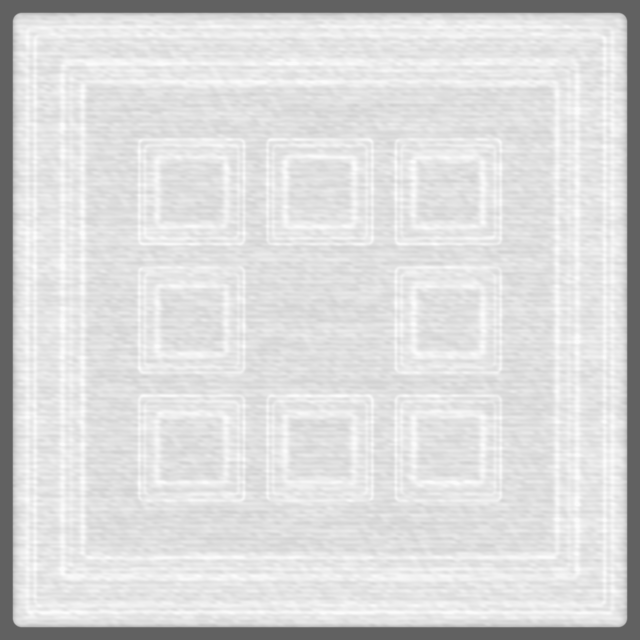
This pattern is drawn by a Shadertoy shader. Its source:

```glsl
// Pale woven panel with nested square frames and a ring of eight embossed tiles.

const float BACKDROP = 0.38;
const float CLOTH = 0.872;
const float PITCH = 0.2005;

float hash(vec2 p) {
    return fract(sin(dot(p, vec2(127.1, 311.7))) * 43758.5453);
}

float noise(vec2 p) {
    vec2 i = floor(p), f = fract(p);
    f = f * f * (3.0 - 2.0 * f);
    float low = mix(hash(i), hash(i + vec2(1.0, 0.0)), f.x);
    float high = mix(hash(i + vec2(0.0, 1.0)), hash(i + 1.0), f.x);
    return mix(low, high, f.y);
}

float roundBox(vec2 p, float halfSize, float radius) {
    vec2 q = abs(p) - halfSize + radius;
    return length(max(q, 0.0)) + min(max(q.x, q.y), 0.0) - radius;
}

// Soft bright line along the edge of a square
float ridge(vec2 p, float halfSize, float width) {
    float d = roundBox(p, halfSize, 0.008) / width;
    return exp(-d * d);
}

// Fine horizontal threads broken up by slanted flecks
float weave(vec2 p) {
    float wobble = noise(p * vec2(60.0, 90.0));
    float thread = sin(6.28318 * (p.y * 118.0 + 0.35 * wobble));
    float fleck = noise(p * vec2(105.0, 170.0) + vec2(p.y * 60.0, 0.0)) - 0.5;
    float row = noise(vec2(p.x * 7.0, p.y * 125.0)) - 0.5;
    return 0.012 * thread + 0.062 * fleck + 0.032 * row;
}

// Frames that run around the whole panel
float frames(vec2 p) {
    float light = 0.045 * ridge(p, 0.457, 0.004);
    light += 0.06 * ridge(p, 0.445, 0.0035);
    light += 0.065 * ridge(p, 0.402, 0.005);
    light += 0.03 * ridge(p, 0.389, 0.004);
    light += 0.07 * ridge(p, 0.370, 0.005);
    return light;
}

// Concentric rims of one tile
float tile(vec2 p) {
    float light = 0.06 * ridge(p, 0.082, 0.0028);
    light += 0.04 * ridge(p, 0.073, 0.003);
    light += 0.065 * ridge(p, 0.054, 0.006);
    float body = 1.0 - smoothstep(-0.003, 0.003, roundBox(p, 0.083, 0.006));
    float core = 1.0 - smoothstep(-0.006, 0.006, roundBox(p, 0.048, 0.004));
    return light + 0.016 * (body - core);
}

// Three by three grid with an empty centre
float tiles(vec2 p) {
    vec2 cell = clamp(floor(p / PITCH + 0.5), -1.0, 1.0);
    float occupied = step(0.5, max(abs(cell.x), abs(cell.y)));
    return occupied * tile(p - cell * PITCH);
}

void mainImage(out vec4 fragColor, in vec2 fragCoord) {
    float side = min(iResolution.x, iResolution.y);
    vec2 p = (fragCoord - 0.5 * iResolution.xy) / side;
    float pixel = 1.0 / side;

    // Cloth, brighter in the border zone
    float panel = roundBox(p, 0.480, 0.014);
    float border = smoothstep(-0.004, 0.004, roundBox(p, 0.370, 0.004));
    float shade = CLOTH + 0.022 * border + weave(p);
    shade += frames(p) + tiles(p);

    // Rolled edge
    shade += 0.025 * smoothstep(-0.035, -0.012, panel);
    shade -= 0.20 * exp(panel / 0.0055);
    shade = clamp(shade, 0.0, 0.985);

    float cover = 1.0 - smoothstep(-pixel, pixel, panel);
    fragColor = vec4(vec3(mix(BACKDROP, shade, cover)), 1.0);
}
```
